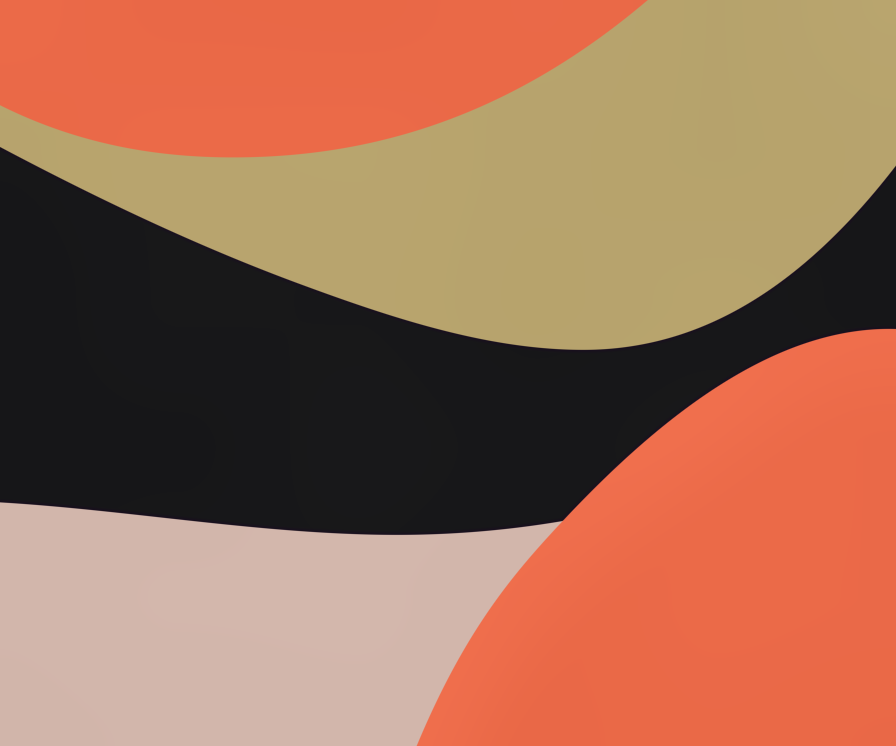
Write a Shadertoy shader that draws this background.

```glsl
// Abstract flat waves: coral, olive, charcoal and blush shapes with smooth curved edges.

#define CORAL    vec3(0.918, 0.412, 0.280)
#define OLIVE    vec3(0.720, 0.642, 0.428)
#define CHARCOAL vec3(0.090, 0.090, 0.097)
#define BLUSH    vec3(0.825, 0.715, 0.672)
#define RIM_TINT vec3(0.095, 0.060, 0.115)
#define RIM_WIDTH   0.006
#define EDGE_PIXELS 0.75
#define MOTTLE      0.010
#define MOTTLE_FREQ 5.0

float hash(vec2 p) {
    return fract(sin(dot(p, vec2(127.1, 311.7))) * 43758.5453);
}

float valueNoise(vec2 p) {
    vec2 cell = floor(p);
    vec2 f = fract(p);
    f = f * f * (3.0 - 2.0 * f);
    float low  = mix(hash(cell), hash(cell + vec2(1, 0)), f.x);
    float high = mix(hash(cell + vec2(0, 1)), hash(cell + vec2(1, 1)), f.x);
    return mix(low, high, f.y);
}

// Cubic through two knots, each holding (x, height, slope).
float hermite(float x, vec3 a, vec3 b) {
    float span = b.x - a.x;
    float t = (x - a.x) / span;
    float s = 1.0 - t;
    return s * s * ((1.0 + 2.0 * t) * a.y + t * span * a.z)
         + t * t * ((3.0 - 2.0 * t) * b.y - s * span * b.z);
}

// Two cubics joined at the middle knot.
float curve(float x, vec3 a, vec3 b, vec3 c) {
    return x < b.x ? hermite(x, a, b) : hermite(x, b, c);
}

// Signed height over an edge, scaled to approximate distance.
float edgeDistance(float height, vec2 pixel) {
    vec2 gradient = vec2(dFdx(height), dFdy(height)) / pixel.y;
    return height / max(length(gradient), 0.001);
}

float cover(float d, vec2 pixel) {
    float blur = EDGE_PIXELS * pixel.y;
    return smoothstep(-blur, blur, d);
}

void mainImage(out vec4 fragColor, in vec2 fragCoord) {
    vec2 pixel = 1.0 / iResolution.xy;
    vec2 uv = fragCoord * pixel;

    // Edge heights across the canvas
    float topArc = curve(uv.x, vec3(0.0, 0.859, -0.60),
                               vec3(0.260, 0.789, 0.0),
                               vec3(0.723, 1.0, 1.02));
    vec3 valley = vec3(0.651, 0.531, 0.0);
    float oliveWave = uv.x < valley.x
        ? curve(uv.x, vec3(0.0, 0.803, -0.636), vec3(0.333, 0.620, -0.444), valley)
        : hermite(uv.x, valley, vec3(1.0, 0.778, 1.56));
    float blushWave = curve(uv.x, vec3(0.0, 0.3266, -0.072),
                                  vec3(0.443, 0.283, 0.0),
                                  vec3(0.628, 0.3016, 0.204));
    float coralHill = curve(uv.x, vec3(0.465, 0.0, 2.88),
                                  vec3(0.628, 0.3016, 1.284),
                                  vec3(1.0, 0.559, -0.036));

    float topDist   = edgeDistance(uv.y - topArc, pixel);
    float oliveDist = edgeDistance(uv.y - oliveWave, pixel);
    float blushDist = edgeDistance(blushWave - uv.y, pixel);
    float hillDist  = edgeDistance(coralHill - uv.y, pixel);

    // Charcoal band with a faint violet rim
    float nearest = min(abs(oliveDist), min(abs(blushDist), abs(hillDist)));
    vec3 color = mix(RIM_TINT, CHARCOAL, smoothstep(0.0, RIM_WIDTH, nearest));

    // Flat shapes, back to front
    color = mix(color, BLUSH, cover(blushDist, pixel));
    color = mix(color, OLIVE, cover(oliveDist, pixel));
    color = mix(color, CORAL, cover(topDist, pixel));
    vec3 hillColor = CORAL + 0.02 * smoothstep(0.15, 0.0, hillDist);
    color = mix(color, hillColor, cover(hillDist, pixel));

    // Soft uneven pigment
    float pigment = valueNoise(uv * MOTTLE_FREQ) - 0.5;
    color += MOTTLE * pigment;

    fragColor = vec4(color, 1.0);
}
```
